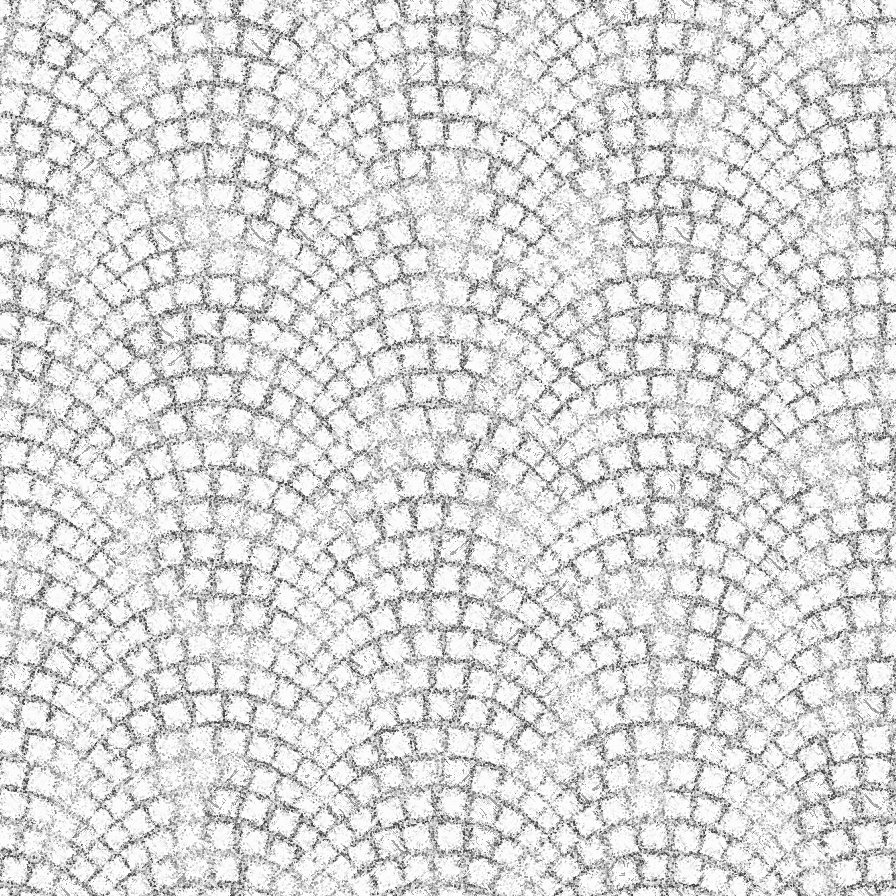
A Shadertoy shader for this texture map:

```glsl
// Tileable cobblestone paving in segmental arcs: pale worn stones with speckled grey joints.

const float ROWS = 28.0;    // arcs stacked over the tile height
const float COLUMNS = 4.0;  // fans across the tile
const float SPAN = 9.0;     // stone steps from valley to valley
const float RADIUS = 4.7234; // arc radius in rows, so the last stone lands on the valley

vec2 hash2(vec2 p) {
    vec3 q = fract(p.xyx * vec3(0.1031, 0.1030, 0.0973));
    q += dot(q, q.yzx + 33.33);
    return fract((q.xx + q.yz) * q.zy);
}

// Wrapping cellular noise: distance to the nearest point, and that point's random value
vec2 cells(vec2 uv, float count) {
    vec2 p = uv * count, base = floor(p), nearest = vec2(9.0);
    for (int j = -1; j <= 1; j++)
    for (int i = -1; i <= 1; i++) {
        vec2 cell = base + vec2(i, j);
        vec2 id = mod(cell, count);
        float d = length(cell + hash2(id) - p);
        if (d < nearest.x) nearest = vec2(d, hash2(id + 371.0).x);
    }
    return nearest;
}

// Warped layered sines; whole-number turns keep them periodic over the tile
float ragged(vec2 uv) {
    vec2 p = uv * 6.2832 * 19.0;
    float sum = 0.0, amplitude = 0.5;
    for (int i = 0; i < 4; i++) {
        p += 1.3 * sin(p.yx + float(i));
        p = mat2(2.0, 1.0, -1.0, 2.0) * p;
        sum += amplitude * sin(p.x) * cos(p.y);
        amplitude *= 0.8;
    }
    return sum;
}

float roundedBox(vec2 p, float halfSize, float corner) {
    vec2 q = abs(p) - halfSize + corner;
    return length(max(q, 0.0)) + min(max(q.x, q.y), 0.0) - corner;
}

// Distance to the nearest stone in row units, and two random values of that stone
vec3 cobbles(vec2 uv) {
    vec2 p = uv * ROWS;
    float width = ROWS / COLUMNS;
    float column = floor(p.x / width);
    p.x -= width * (column + 0.5);
    float middle = floor(RADIUS * atanh(p.x / RADIUS)) + 0.5;
    vec3 nearest = vec3(9.0, 0.0, 0.0);
    for (int i = -1; i <= 1; i++) {
        float k = middle + float(i);
        float q = 2.0 * k / SPAN;
        if (abs(q) > 1.01) continue;
        float x0 = RADIUS * tanh(k / RADIUS);
        float row0 = round(p.y - sqrt(RADIUS * RADIUS - x0 * x0) + RADIUS);
        for (int j = -1; j <= 1; j++) {
            float row = row0 + float(j);
            // Each row slides along its arc, but stays pinned at the valleys
            float slide = hash2(vec2(column + 50.0, mod(row, ROWS))).x - 0.5;
            slide *= 0.8 * (1.0 - q * q) * (1.0 - q * q);
            float x = RADIUS * tanh((k + slide) / RADIUS);
            float y = row + sqrt(RADIUS * RADIUS - x * x) - RADIUS;

            // Valley stones share one id between both neighbouring fans
            vec2 id = vec2(mod(column * SPAN + k + 0.5 * SPAN, SPAN * COLUMNS), mod(row, ROWS));
            vec2 rnd = hash2(id + 7.0);
            vec2 offset = p - vec2(x, y) - 0.08 * (rnd - 0.5);
            float tilt = asin(x / RADIUS) * 0.943 + 0.2 * (rnd.y - 0.5);
            float c = cos(tilt), s = sin(tilt);
            vec2 local = vec2(offset.x * c - offset.y * s, offset.x * s + offset.y * c);
            float halfSize = (0.39 + 0.05 * rnd.x) * pow(sqrt(1.0 - x * x / (RADIUS * RADIUS)), 0.65);
            float d = roundedBox(local, halfSize, 0.05);
            if (d < nearest.x) nearest = vec3(d, rnd);
        }
    }
    return nearest;
}

void mainImage(out vec4 fragColor, in vec2 fragCoord) {
    vec2 uv = fract(fragCoord / iResolution.xy + vec2(0.138, 0.004));
    float edge = 0.8 * ROWS / iResolution.y;

    // Worn patches, ragged outlines and fine grit
    float wear = smoothstep(0.3, 0.9, cells(uv, 14.0).x);
    float rough = ragged(uv);
    vec2 grit = cells(uv, 440.0);
    float spot = 1.0 - smoothstep(0.2, 0.95, grit.x);

    // Some stones are eroded more than others
    vec3 stone = cobbles(uv);
    float erosion = 0.07 + 0.14 * stone.z * stone.z + 0.1 * wear;
    float d = stone.x + erosion * (rough + 0.25);
    float joint = smoothstep(-edge, edge, d);
    float face = 1.0 - joint;

    // Gritty joints, darker along the stone rims and paler where worn
    float ink = joint * (0.03 + 0.6 * spot * grit.y) * (1.0 - 0.4 * wear);
    float rim = exp(-(stone.x - 0.02) * (stone.x - 0.02) / 0.003);
    ink += rim * (0.03 + 0.25 * grit.y) * (1.0 - 0.8 * wear) * (0.4 + 0.6 * joint);

    // Flaked marks and stray specks, mostly near the rim
    float nearRim = smoothstep(-0.3, -0.02, stone.x);
    float flakes = smoothstep(0.25, 0.7, rough);
    ink += face * flakes * (0.08 + 0.25 * nearRim) * (0.4 + 0.6 * grit.y);
    ink += face * spot * smoothstep(0.6, 1.0, grit.y) * (0.35 * nearRim + 0.15 * wear);

    // Fine pits on a few stones
    ink += face * smoothstep(0.35, 0.6, -rough) * 0.35 * step(0.9, stone.y);

    fragColor = vec4(vec3(clamp(0.99 - ink, 0.24, 1.0)), 1.0);
}
```
